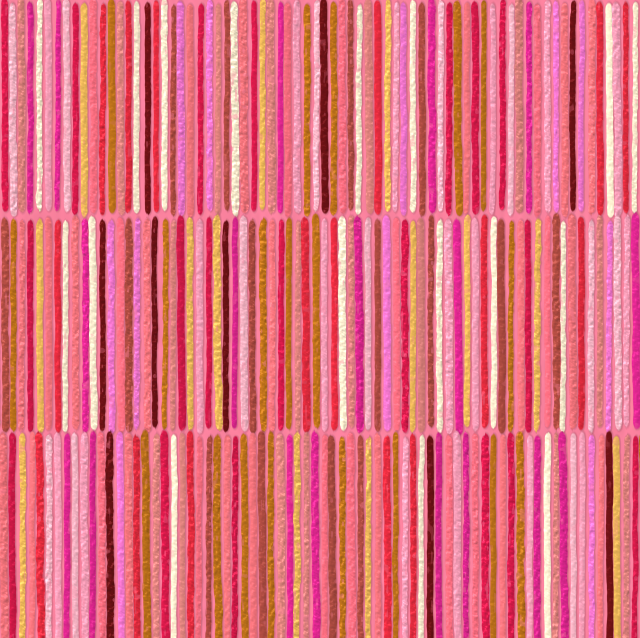
Give the GLSL for this pattern, as a Shadertoy shader.

```glsl
// Three rows of thick upright paint strokes on a pink ground.
// Each stroke is a wobbling capsule with hashed width, lean, length and colour;
// value noise adds ragged edges and raised paint lit from the upper left.

#define STROKES 72.0      // strokes across one row
#define ROWS 3            // rows of strokes
#define ROW_HEIGHT 0.339  // row spacing, share of canvas height
#define ROW_START -0.016  // bottom of the lowest row
#define HALF_WIDTH 0.36   // mean stroke half width, in stroke pitches
#define WIDTH_VARY 0.14   // spread of half widths
#define WOBBLE 0.13       // edge raggedness
#define LEAN 0.35         // sideways drift from end to end
#define RELIEF 0.34       // strength of the paint texture
#define SHADOW 0.16       // darkening beside each stroke
#define GROUND vec3(0.985, 0.51, 0.62)

float hash(vec2 p) {
    vec3 q = fract(vec3(p.xyx) * 0.1031);
    q += dot(q, q.yzx + 33.33);
    return fract((q.x + q.y) * q.z);
}

float noise(vec2 p) {
    vec2 i = floor(p), f = fract(p);
    f = f * f * (3.0 - 2.0 * f);
    return mix(mix(hash(i), hash(i + vec2(1, 0)), f.x),
               mix(hash(i + vec2(0, 1)), hash(i + vec2(1, 1)), f.x), f.y);
}

vec3 paint(int k) {
    vec3 tubes[14] = vec3[14](
        vec3(0.98, 0.43, 0.50), vec3(0.95, 0.45, 0.48),
        vec3(0.86, 0.50, 0.48), vec3(0.97, 0.62, 0.72),
        vec3(0.42, 0.07, 0.08), vec3(0.67, 0.29, 0.25),
        vec3(0.82, 0.10, 0.28), vec3(0.88, 0.17, 0.24),
        vec3(0.86, 0.15, 0.55), vec3(0.95, 0.46, 0.80),
        vec3(0.72, 0.43, 0.10), vec3(0.93, 0.72, 0.35),
        vec3(0.99, 0.93, 0.81), vec3(0.96, 0.70, 0.76));
    return tubes[k];
}

// Raised paint: fine cross ridges over broader lumps
float relief(vec2 p) {
    return 0.6 * noise(p * vec2(3.0, 2.6)) + 0.4 * noise(p * vec2(5.0, 6.0) + 17.0);
}

// Composite one stroke over the colour below it
vec3 addStroke(vec3 base, vec2 p, float column, float row, float rowLength, float aa) {
    vec2 id = vec2(column + 11.0, row * 37.0 + 5.0);
    float ha = hash(id), hb = hash(id + 71.3), hc = hash(id + 139.7);

    // Placement and wandering centre line
    vec2 q = p - vec2(column + 0.5 + 0.24 * (ha - 0.5), (row + 0.5) * rowLength);
    q.x += LEAN * (hb - 0.35) * q.y / rowLength;
    q.x += 0.14 * (noise(vec2(p.y * 0.22, id.x * 7.0 + id.y)) - 0.5);
    q.y += 0.7 * (hc - 0.5);

    // Ragged, slightly tapered capsule
    float rough = mix(0.4, 1.0, hash(id + 211.9));
    float side = sign(q.x) * 3.0;
    float ragged = noise(vec2(p.y * 0.75, id.x * 5.0 + id.y + side)) - 0.5
                 + 0.6 * (noise(vec2(p.y * 2.4, id.x * 9.0 + id.y + side)) - 0.5);
    float halfWidth = HALF_WIDTH + WIDTH_VARY * (hb - 0.5) + WOBBLE * rough * ragged;
    float beyond = max(abs(q.y) - 0.5 * rowLength + 0.9, 0.0) * 0.5;
    float strokeDist = length(vec2(q.x, beyond)) - halfWidth;

    // Soft shadow falling to the right
    float shadowDist = length(vec2(q.x - 0.08, beyond)) - halfWidth;
    base *= 1.0 - SHADOW * (1.0 - smoothstep(-0.05, 0.18, shadowDist));

    // Colour order steps through the palette so neighbours differ
    int k = int(mod(column * 5.0 + row * 3.0 + floor(3.0 * hc) + 28.0, 14.0));
    vec3 color = paint(k) * (0.96 + 0.08 * ha);

    // Slope lighting, with broken patches of thin paint
    vec2 t = p + id.yx * 1.7;
    vec2 toLight = vec2(0.08, -0.12);
    float slope = relief(t + toLight) - relief(t - toLight);
    float dome = -q.x / max(halfWidth, 0.1);
    color *= 1.0 + RELIEF * rough * slope + 0.07 * dome;
    color += 0.07 * rough * smoothstep(0.12, 0.4, slope);
    float thin = smoothstep(0.78, 0.92, noise(t * vec2(2.4, 1.1)));
    color = mix(color, GROUND, 0.4 * rough * thin);

    return mix(base, color, 1.0 - smoothstep(-0.5 * aa, 0.5 * aa, strokeDist));
}

void mainImage(out vec4 fragColor, in vec2 fragCoord) {
    vec2 uv = fragCoord / iResolution.xy;
    float pitchesHigh = STROKES * iResolution.y / iResolution.x;
    vec2 p = vec2(uv.x * STROKES, (uv.y - ROW_START) * pitchesHigh);
    float rowLength = ROW_HEIGHT * pitchesHigh;
    float aa = 1.4 * STROKES / iResolution.x;

    // Ground with faint brush grain
    vec3 color = GROUND * (0.97 + 0.06 * noise(p * vec2(2.0, 0.6)));

    // Nearby strokes; lower rows overlap the ones above
    for (int r = ROWS - 1; r >= 0; r--) {
        float row = float(r);
        if (abs(p.y - (row + 0.5) * rowLength) > 0.5 * rowLength + 1.5) continue;
        for (int i = -1; i <= 1; i++) {
            color = addStroke(color, p, floor(p.x) + float(i), row, rowLength, aa);
        }
    }
    fragColor = vec4(clamp(color, 0.0, 1.0), 1.0);
}
```
